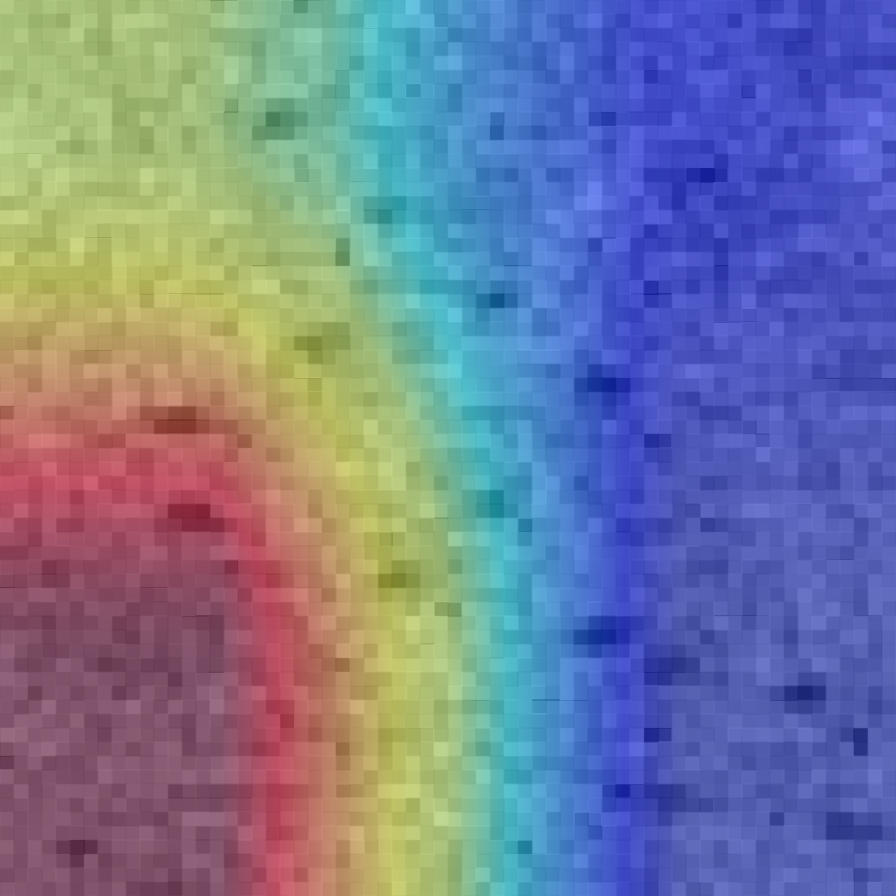
This background is drawn by a three.js fragment shader. Its source:

```glsl
// A translucent heat map laid over a coarse mosaic: a warm core at lower left
// cools through green and cyan to indigo. A scalar field picks the hue, and
// gradient noise sampled on softly snapped cells supplies the light and dark.
varying vec2 vUv;

vec2 hashGradient(vec2 p) {
  vec3 q = fract(vec3(p.xyx) * vec3(0.1031, 0.103, 0.0973));
  q += dot(q, q.yzx + 33.33);
  float angle = 6.2832 * fract((q.x + q.y) * q.z);
  return vec2(cos(angle), sin(angle));
}

float gradientNoise(vec2 p) {
  vec2 i = floor(p);
  vec2 f = fract(p);
  vec2 w = f * f * f * (f * (f * 6.0 - 15.0) + 10.0);
  float a = dot(hashGradient(i), f);
  float b = dot(hashGradient(i + vec2(1.0, 0.0)), f - vec2(1.0, 0.0));
  float c = dot(hashGradient(i + vec2(0.0, 1.0)), f - vec2(0.0, 1.0));
  float d = dot(hashGradient(i + 1.0), f - 1.0);
  return mix(mix(a, b, w.x), mix(c, d, w.x), w.y);
}

float spot(vec2 p, vec2 center, vec2 radius) {
  vec2 d = (p - center) / radius;
  return exp(-dot(d, d));
}

// Four flat specks at even steps along a line
float speckChain(vec2 p, vec2 start, vec2 stride) {
  float sum = 0.0;
  for (int i = 0; i < 4; i++) {
    sum += spot(p, start + float(i) * stride, vec2(0.032, 0.017));
  }
  return sum;
}

// Field from 0 (hot core) to 8 (cold edge)
float heatField(vec2 p) {
  float lower = clamp(1.0 + (p.x - 0.31) / 0.0645, 0.0, 8.0);
  float upper = 3.85 + 0.65 * smoothstep(0.15, 0.38, p.x)
    + 1.5 * clamp((p.x - 0.365) / 0.185, 0.0, 1.0)
    + 1.0 * clamp((p.x - 0.55) / 0.17, 0.0, 1.0)
    + 0.3 * smoothstep(0.72, 1.0, p.x);
  return mix(lower, upper, smoothstep(0.25, 0.88, p.y));
}

vec3 heatColor(float t) {
  vec3 mauve = vec3(0.51, 0.33, 0.42);
  vec3 red = vec3(0.74, 0.30, 0.38);
  vec3 orange = vec3(0.73, 0.53, 0.40);
  vec3 yellow = vec3(0.73, 0.74, 0.38);
  vec3 green = vec3(0.63, 0.74, 0.48);
  vec3 cyan = vec3(0.29, 0.72, 0.77);
  vec3 blue = vec3(0.29, 0.51, 0.79);
  vec3 deepBlue = vec3(0.25, 0.29, 0.78);
  vec3 indigo = vec3(0.34, 0.38, 0.70);
  vec3 c = mix(mauve, red, clamp(t, 0.0, 1.0));
  c = mix(c, orange, clamp(t - 1.0, 0.0, 1.0));
  c = mix(c, yellow, clamp(t - 2.0, 0.0, 1.0));
  c = mix(c, green, clamp(t - 3.0, 0.0, 1.0));
  c = mix(c, cyan, clamp(t - 4.0, 0.0, 1.0));
  c = mix(c, blue, clamp(t - 5.0, 0.0, 1.0));
  c = mix(c, deepBlue, clamp(t - 6.0, 0.0, 1.0));
  return mix(c, indigo, clamp(t - 7.0, 0.0, 1.0));
}

// Brightness of the mosaic under the heat map
float mosaicShade(vec2 cell) {
  vec2 p = (cell + 0.5) / 64.0;
  float shade = 0.13 * gradientNoise(cell * 0.63 + 7.3);
  shade += 0.08 * gradientNoise(cell * vec2(0.31, 0.43) + 41.7);
  shade += 0.06 * gradientNoise(cell * 0.11 + 19.2);

  // Dark specks, in chains and scattered
  float specks = speckChain(p, vec2(0.306, 0.863), vec2(0.125, -0.098));
  specks += speckChain(p, vec2(0.35, 0.615), vec2(0.2, -0.18));
  specks += speckChain(p, vec2(0.22, 0.42), vec2(0.225, -0.065));
  specks += spot(p, vec2(0.2, 0.53), vec2(0.05, 0.014));
  specks += spot(p, vec2(0.745, 0.11), vec2(0.036, 0.014));
  specks += 0.6 * smoothstep(0.36, 0.52, gradientNoise(cell * vec2(0.27, 0.48) + 3.1));
  shade -= 0.2 * min(specks, 1.0);

  // Broad pale and dim patches
  shade += 0.12 * spot(p, vec2(0.67, 0.77), vec2(0.05));
  shade += 0.09 * spot(p, vec2(0.98, 0.85), vec2(0.05));
  shade += 0.05 * spot(p, vec2(0.0, 0.88), vec2(0.08));
  shade -= 0.06 * spot(p, vec2(0.16, 0.25), vec2(0.07));
  return shade;
}

void main() {
  // Soft snapping keeps each cell flat with smooth borders
  vec2 grid = vUv * 64.0 - 0.5;
  vec2 cell = floor(grid) + smoothstep(0.4, 0.6, fract(grid));
  vec3 color = heatColor(heatField(vUv)) + mosaicShade(cell);
  gl_FragColor = vec4(clamp(color, 0.0, 1.0), 1.0);
}
```
